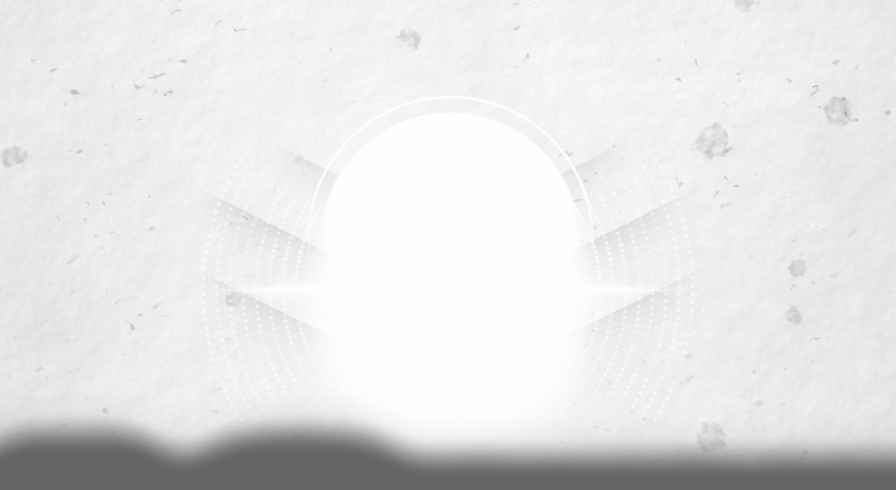
This background is drawn by a Shadertoy shader. Its source:

```glsl
// A pale plaster wall behind a glowing white disc with a thin ring, slanted
// rays and arcs of dots, above a dark mist. Gradient noise makes the plaster;
// distance functions and soft masks lay the light and the mist over it.

vec2 hashGradient(vec2 cell) {
    vec2 h = vec2(dot(cell, vec2(127.1, 311.7)), dot(cell, vec2(269.5, 183.3)));
    return 2.0 * fract(sin(h) * 43758.5) - 1.0;
}

float gradientNoise(vec2 p) {
    vec2 i = floor(p), f = fract(p);
    vec2 u = f * f * f * (f * (f * 6.0 - 15.0) + 10.0);
    float a = dot(hashGradient(i), f);
    float b = dot(hashGradient(i + vec2(1, 0)), f - vec2(1, 0));
    float c = dot(hashGradient(i + vec2(0, 1)), f - vec2(0, 1));
    float d = dot(hashGradient(i + 1.0), f - 1.0);
    return mix(mix(a, b, u.x), mix(c, d, u.x), u.y);
}

float fbm(vec2 p) {
    float sum = 0.0, amplitude = 0.5;
    for (int i = 0; i < 5; i++) {
        sum += amplitude * gradientNoise(p);
        p = mat2(1.6, 1.2, -1.2, 1.6) * p + 7.3;
        amplitude *= 0.55;
    }
    return sum;
}

// Brightness of the rough wall, lit from the upper left.
float plaster(vec2 p) {
    float relief = fbm(p * 16.0) - fbm(p * 16.0 + vec2(-0.06, 0.06));
    float sides = smoothstep(0.35, 0.95, abs(p.x));
    float low = smoothstep(0.35, -0.2, p.y);
    float shade = 0.947 - 0.03 * sides - 0.012 * low + 0.05 * fbm(p * 4.0) + 0.16 * relief;

    // Small pits, gathered in patches
    float patches = smoothstep(-0.2, 0.3, gradientNoise(p * 5.0 + 3.0));
    float pits = smoothstep(0.3, 0.5, gradientNoise(p * vec2(45, 60) + 2.0 * fbm(p * 20.0)));
    shade -= 0.16 * pits * patches;

    // Larger chips: centre and radius
    vec3 chips[9] = vec3[9](
        vec3(-0.08, 0.42, 0.025), vec3(0.54, 0.21, 0.034), vec3(0.795, 0.272, 0.03),
        vec3(-0.885, 0.18, 0.026), vec3(0.71, -0.045, 0.018), vec3(0.54, -0.39, 0.03),
        vec3(-0.435, -0.11, 0.017), vec3(0.705, -0.14, 0.016), vec3(0.61, 0.495, 0.025));
    float ragged = 0.035 * fbm(p * 28.0);
    for (int i = 0; i < 9; i++) {
        float d = length(p - chips[i].xy) - chips[i].z + ragged;
        float chip = smoothstep(0.004, -0.004, d);
        shade -= chip * (0.075 + 0.25 * fbm(p * 55.0));
    }
    return shade;
}

// Slanted bands, each darkest just under its upper edge.
float rayShade(vec2 p, float pixel) {
    float x = abs(p.x), shade = 0.0;
    for (int i = 0; i < 3; i++) {
        float k = float(i);
        float below = 0.165 - 0.168 * k + 0.5 * (x - 0.27) - p.y;
        float tip = i == 0 ? 0.39 : 0.54;
        float band = smoothstep(-pixel, pixel, below) * exp(-max(below, 0.0) / 0.05);
        shade += band * smoothstep(tip, tip - 0.16, x) * smoothstep(0.16, 0.3, x);
    }
    return shade;
}

// Dots on concentric arcs, on the left and right only.
float dotArcs(vec2 p, float pixel) {
    vec2 q = vec2(abs(p.x), p.y + 0.092);
    float r = length(q), angle = atan(q.y, q.x);
    vec2 cell = vec2(r / 0.027, angle / 0.034);
    vec2 offset = (fract(cell) - 0.5) * vec2(0.027, 0.034 * r);
    float spot = smoothstep(pixel, -pixel, length(offset) - 0.0038);
    float area = smoothstep(0.27, 0.31, r) * smoothstep(0.52, 0.5, r);
    float patchy = 0.6 + 0.7 * gradientNoise(floor(cell) * 0.23);
    return spot * area * smoothstep(0.8, 0.45, abs(angle)) * patchy;
}

void mainImage(out vec4 fragColor, in vec2 fragCoord) {
    vec2 p = (fragCoord - 0.5 * iResolution.xy) / iResolution.y;
    float pixel = 1.0 / iResolution.y;
    vec2 c = p - vec2(0.005, 0.005);
    float light = plaster(p);

    // Broad glow, rays and dots
    float glow = exp(-dot(p * vec2(2.5, 2.7) + vec2(0, 0.25), p * vec2(2.5, 2.7) + vec2(0, 0.25)));
    light = mix(light, 0.985, 0.8 * glow);
    light -= 0.085 * rayShade(p, pixel);
    light = mix(light, 1.0, 0.8 * clamp(dotArcs(p, pixel), 0.0, 1.0));

    // Thin ring, fading out downwards
    float ring = smoothstep(1.5 * pixel, 0.0, abs(length(c - vec2(0, 0.007)) - 0.29) - 0.0012);
    light = mix(light, 1.0, 0.9 * ring * smoothstep(-0.08, 0.12, c.y));

    // Disc, crisp on top and stretched into a soft column below
    float column = length(vec2(c.x, c.y - clamp(c.y, -0.14, 0.0))) - 0.265;
    float softness = mix(pixel, 0.06, smoothstep(0.12, -0.12, c.y));
    light = mix(light, 1.0, smoothstep(softness, -softness, column));
    light = mix(light, 1.0, 0.45 * exp(-max(column, 0.0) / 0.05) * smoothstep(0.1, -0.1, c.y));

    // Horizontal flare
    float flare = exp(-abs(p.y + 0.092) / (0.002 + 0.012 * smoothstep(0.45, 0.25, abs(p.x))));
    light = mix(light, 1.0, flare * smoothstep(0.54, 0.38, abs(p.x)));

    // Dark mist with two mounds on the left
    float mounds = exp(-pow((p.x + 0.76) / 0.18, 4.0)) + exp(-pow((p.x + 0.3) / 0.19, 4.0));
    float rise = p.y + 0.437 - 0.05 * mounds - 0.005 * gradientNoise(p * 9.0);
    float mist = 0.85 * smoothstep(0.05, -0.04, rise) + 0.15 * smoothstep(0.11, -0.03, rise);
    vec3 color = clamp(light, 0.0, 1.0) * vec3(0.997, 0.998, 1.0);
    fragColor = vec4(mix(color, vec3(0.395), mist), 1.0);
}
```
